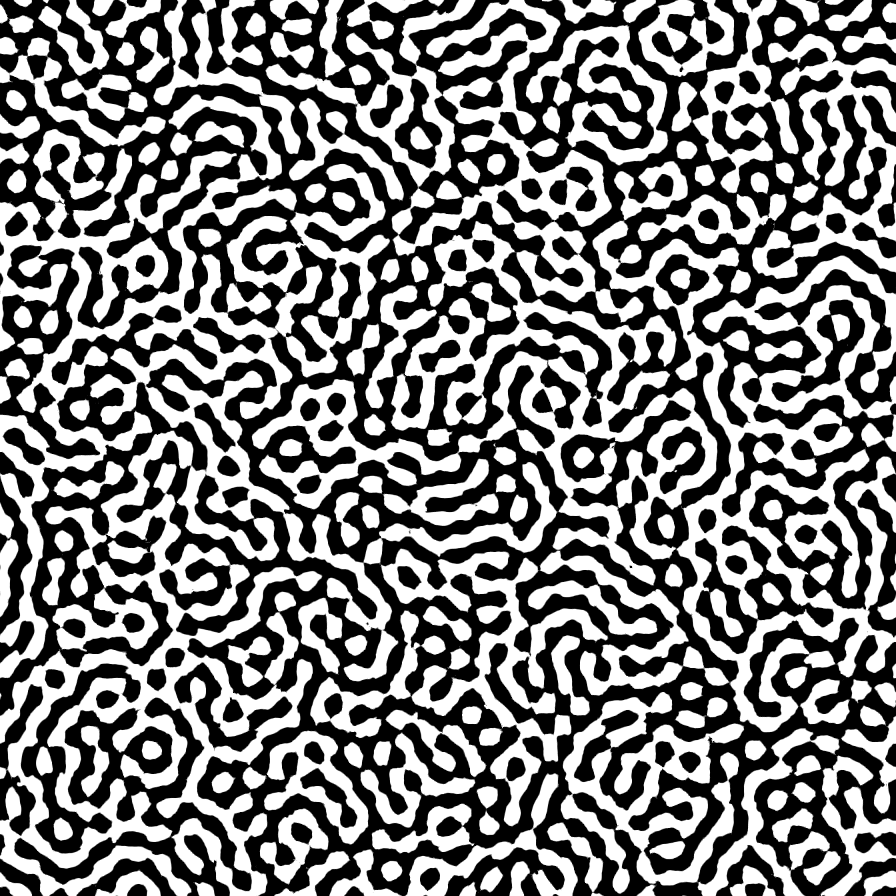
Reproduce this pattern procedurally as a Shadertoy shader.

```glsl
// Black and white labyrinth of winding stripes, as in a reaction-diffusion system.
// Plane waves of whole-number frequency on a ring are summed, saturated and
// band-pass filtered once, which evens out stripe width; the result tiles exactly.

const float STRIPES    = 35.0;  // stripe periods across the canvas
const float SPREAD     = 0.08;  // relative variation of the stripe period
const int   WAVE_COUNT = 30;    // plane waves in the sum
const float SATURATION = 2.5;   // how strongly weak stripes are raised
const float WHITE_ENDS = 0.25;  // favours white dead ends over white junctions
const float SEED       = 7.0;
const vec3  DARK  = vec3(0.0);
const vec3  LIGHT = vec3(1.0);

// Filter rings: radius in stripe periods, weight, sample count.
// The weights and the centre weight add up to zero.
const float CENTRE_WEIGHT = 0.25;
const float INNER_RADIUS = 0.61, INNER_WEIGHT = -1.0;
const float OUTER_RADIUS = 1.117, OUTER_WEIGHT = 0.75;
const int   INNER_SAMPLES = 9, OUTER_SAMPLES = 15;

const float PI  = 3.14159;
const float TAU = 6.28318;

vec3 waves[WAVE_COUNT];  // xy: angular frequency, z: phase

float hash(float n) {
    return fract(sin(n * 12.9898 + SEED * 4.137) * 43758.5);
}

// Spread the waves over all directions, rounded to whole repeats.
void buildWaves() {
    for (int i = 0; i < WAVE_COUNT; i++) {
        float n = float(i);
        float angle = PI * (n + hash(n + 0.31)) / float(WAVE_COUNT);
        float radius = STRIPES * (1.0 + SPREAD * (2.0 * hash(n + 50.7) - 1.0));
        vec2 repeats = floor(radius * vec2(cos(angle), sin(angle)) + 0.5);
        waves[i] = vec3(TAU * repeats, TAU * hash(n + 90.3));
    }
}

// Wave sum of unit variance, pressed towards -1 and 1.
float saturatedField(vec2 p) {
    float sum = 0.0;
    for (int i = 0; i < WAVE_COUNT; i++) {
        sum += cos(dot(waves[i].xy, p) + waves[i].z);
    }
    float f = SATURATION * sum * sqrt(2.0 / float(WAVE_COUNT));
    float s = f * inversesqrt(1.0 + f * f);
    return s + WHITE_ENDS * s * s;
}

// Mean of the field on a circle around p.
float ringMean(vec2 p, float radius, int samples) {
    float sum = 0.0;
    for (int i = 0; i < samples; i++) {
        float angle = TAU * float(i) / float(samples);
        sum += saturatedField(p + radius / STRIPES * vec2(cos(angle), sin(angle)));
    }
    return sum / float(samples);
}

void mainImage(out vec4 fragColor, in vec2 fragCoord) {
    vec2 uv = fragCoord / iResolution.xy;
    buildWaves();

    // Band-pass filter: centre, trough ring and crest ring.
    float stripe = CENTRE_WEIGHT * saturatedField(uv)
                 + INNER_WEIGHT * ringMean(uv, INNER_RADIUS, INNER_SAMPLES)
                 + OUTER_WEIGHT * ringMean(uv, OUTER_RADIUS, OUTER_SAMPLES);

    // Crisp threshold with an edge about one pixel wide.
    float edge = 0.7 * fwidth(stripe) + 0.0001;
    fragColor = vec4(mix(DARK, LIGHT, smoothstep(-edge, edge, stripe)), 1.0);
}
```
